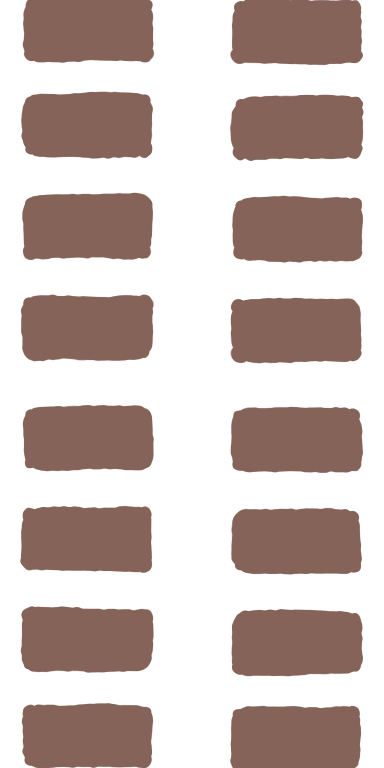
Give the GLSL for this pattern, as a Shadertoy shader.

```glsl
#define PAPER vec3(1.0)
#define BROWN vec3(0.52, 0.39, 0.35)
#define HALF_SIZE vec2(0.1685, 0.0825)
#define COLUMN_X 0.2725
#define FIRST_ROW_Y 0.142
#define ROW_PITCH 0.2643
#define CELL_HEIGHT 0.267
#define END_ROW_SHIFT 0.0143
#define COLUMN_DROP 0.003
#define WOBBLE 0.009
#define ROUGHNESS 0.0035

float hash(vec2 p) {
    return fract(sin(dot(p, vec2(127.1, 311.7))) * 43758.5453);
}

float noise(vec2 p) {
    vec2 cell = floor(p), f = fract(p);
    f = f * f * (3.0 - 2.0 * f);
    return mix(mix(hash(cell), hash(cell + vec2(1, 0)), f.x),
               mix(hash(cell + vec2(0, 1)), hash(cell + vec2(1, 1)), f.x), f.y);
}

float roundBox(vec2 p, vec2 halfSize, float radius) {
    vec2 q = abs(p) - halfSize + radius;
    return length(max(q, 0.0)) + min(max(q.x, q.y), 0.0) - radius;
}

// Hand-painted block: bowed sides, uneven corners, rough edge
float paintedBlock(vec2 p, vec2 id) {
    vec2 seed = id * vec2(17.3, 9.7);
    vec2 bend = vec2(noise(p * 11.0 + seed), noise(p * 11.0 + seed + 43.0)) - 0.5;
    p += WOBBLE * bend;

    // Each corner has its own radius and a small brush knob
    vec2 corner = vec2(p.x < 0.0 ? -1.0 : 1.0, p.y < 0.0 ? -1.0 : 1.0);
    vec2 cornerSeed = id * 7.0 + corner;
    float radius = mix(0.034, 0.056, hash(cornerSeed));
    float knobRadius = mix(0.012, 0.023, hash(cornerSeed + 31.0));
    float knob = length(abs(p) - HALF_SIZE + 0.021) - knobRadius;

    float d = min(roundBox(p, HALF_SIZE, radius), knob);
    return d + ROUGHNESS * (noise(p * 75.0 + seed) - 0.5) - 0.001;
}

void mainImage(out vec4 fragColor, in vec2 fragCoord) {
    // Canvas widths, measured from the centre
    vec2 p = (fragCoord - 0.5 * iResolution.xy) / iResolution.x;
    float side = p.x < 0.0 ? -1.0 : 1.0;
    p.y += COLUMN_DROP * side;

    // Rows mirror about the middle; the end rows sit closer in
    float half_ = p.y < 0.0 ? -1.0 : 1.0;
    float row = min(floor(abs(p.y) / CELL_HEIGHT), 3.0);
    float rowY = FIRST_ROW_Y + ROW_PITCH * row - END_ROW_SHIFT * step(2.5, row);
    vec2 id = vec2(side, half_ * (row + 1.0));

    float d = paintedBlock(p - vec2(side * COLUMN_X, half_ * rowY), id);
    float edge = 0.7 / iResolution.x;
    fragColor = vec4(mix(BROWN, PAPER, smoothstep(-edge, edge, d)), 1.0);
}
```
